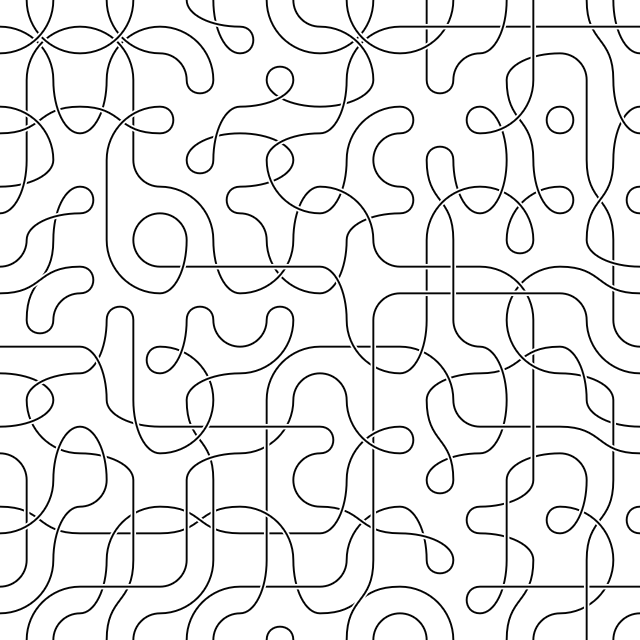
Give the GLSL for this pattern, as a WebGL 2 fragment shader.

```glsl
#version 300 es
precision highp float;
// Random knot tiles: thin black strands joining eight ports per tile, weaving over and under.

uniform vec2 u_resolution;
out vec4 fragColor;

// Lengths are in tile units.
const float TILES = 8.0;           // tiles across the canvas
const float STROKE = 0.024;        // strand width
const float HALO = 0.068;          // width of the cleared band around a strand
const float PORT_GAP = 1.0 / 3.0;  // distance between the two ports of a side
const float ARC_HANDLE = 0.5523;   // handle ratio that makes round quarter turns
const float LOOP_HANDLE = 0.2222;  // handle length that makes round half turns
const int STEPS = 16;              // segments per strand
const int PORTS = 8;
const uint SEED = 41u;
const vec3 PAPER = vec3(1.0);
const vec3 INK = vec3(0.015);

uint hash(uint x) {
    x = (x ^ (x >> 16)) * 0x7feb352du;
    x = (x ^ (x >> 15)) * 0x846ca68bu;
    return x ^ (x >> 16);
}

// Inward normal of the side that holds a port; two ports per side.
vec2 portNormal(int port) {
    int side = port >> 1;
    float direction = side < 2 ? 1.0 : -1.0;
    return (side & 1) == 0 ? vec2(direction, 0.0) : vec2(0.0, direction);
}

vec2 portPosition(int port) {
    vec2 n = portNormal(port);
    float offset = (float(port & 1) - 0.5) * PORT_GAP;
    return 0.5 - 0.5 * n + offset * vec2(-n.y, n.x);
}

float segmentDistance(vec2 p, vec2 a, vec2 b) {
    vec2 ab = b - a;
    float t = clamp(dot(p - a, ab) / dot(ab, ab), 0.0, 1.0);
    return length(p - a - t * ab);
}

vec2 bezier(vec2 a, vec2 b, vec2 c, vec2 d, float t) {
    float s = 1.0 - t;
    return s * s * s * a + 3.0 * s * t * (s * b + t * c) + t * t * t * d;
}

// Distance to the smooth strand that leaves both ports at right angles.
float strandDistance(vec2 p, int from, int to) {
    vec2 a = portPosition(from), d = portPosition(to);
    vec2 na = portNormal(from), nd = portNormal(to);
    bool sameSide = (from >> 1) == (to >> 1);
    float ha = sameSide ? LOOP_HANDLE : ARC_HANDLE * abs(dot(d - a, na));
    float hd = sameSide ? LOOP_HANDLE : ARC_HANDLE * abs(dot(d - a, nd));
    vec2 b = a + ha * na, c = d + hd * nd;

    float nearest = 1e3;
    vec2 previous = a;
    for (int i = 1; i <= STEPS; i++) {
        vec2 next = bezier(a, b, c, d, float(i) / float(STEPS));
        nearest = min(nearest, segmentDistance(p, previous, next));
        previous = next;
    }
    return nearest;
}

// Antialiased coverage of a band of the given width.
float band(float dist, float width, float pixel) {
    return clamp(0.5 + (0.5 * width - dist) / pixel, 0.0, 1.0);
}

void main() {
    float pixel = TILES / u_resolution.y;
    vec2 position = gl_FragCoord.xy * pixel;
    ivec2 tile = ivec2(floor(position));
    vec2 local = fract(position);

    // Shuffle the ports; neighbours in the shuffled list are joined.
    int ports[PORTS];
    for (int i = 0; i < PORTS; i++) ports[i] = i;
    uint state = hash(uint(tile.x) + hash(uint(tile.y) + hash(SEED)));
    for (int i = PORTS - 1; i > 0; i--) {
        state = hash(state + 1u);
        int j = int(state % uint(i + 1));
        int swapped = ports[i];
        ports[i] = ports[j];
        ports[j] = swapped;
    }

    // Each later strand clears a gap in those below it.
    float ink = 0.0;
    for (int i = 0; i < PORTS; i += 2) {
        float dist = strandDistance(local, ports[i], ports[i + 1]);
        ink *= 1.0 - band(dist, HALO, pixel);
        ink = max(ink, band(dist, STROKE, pixel));
    }
    fragColor = vec4(mix(PAPER, INK, ink), 1.0);
}
```
